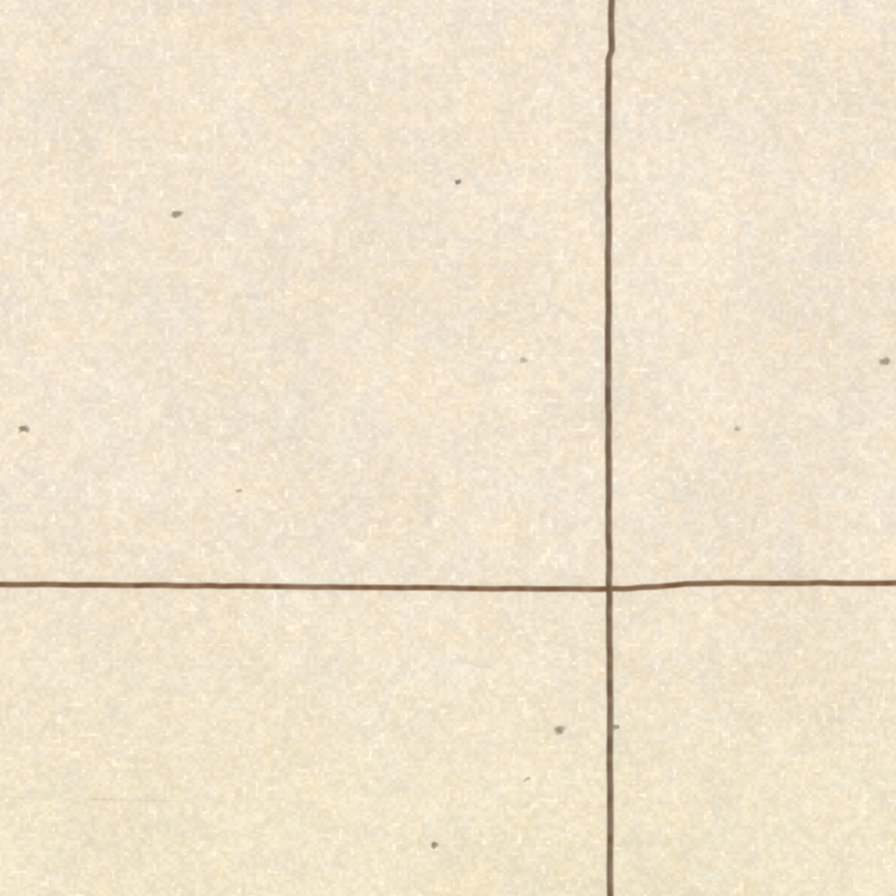
This texture is drawn by a WebGL 1 fragment shader. Its source:

```glsl
precision highp float;
// Aged cream paper ruled with one upright and one level brown ink line.
// The lines are distance bands with a slight hand wobble; layered value
// noise gives the grain, and a jittered cell grid scatters the specks.

uniform vec2 u_resolution;

const vec3 PAPER_TOP = vec3(0.950, 0.897, 0.815);
const vec3 PAPER_LOW = vec3(0.945, 0.899, 0.790);
const vec3 INK_UPRIGHT = vec3(0.44, 0.35, 0.27);
const vec3 INK_LEVEL = vec3(0.44, 0.31, 0.21);
const vec3 SPECK_COLOR = vec3(0.47, 0.42, 0.35);
const vec3 HALO_COLOR = vec3(0.80, 0.79, 0.73);

const float UPRIGHT_X = 0.6790;
const float LEVEL_Y = 0.3475;
const float HALF_WIDTH = 0.0033;
const float EDGE_SOFTNESS = 0.0020;
const float HALO_REACH = 0.006;
const float HALO_STRENGTH = 0.22;
const float GRAIN_CELLS = 250.0;
const float GRAIN_AMOUNT = 0.055;
const float TINT_AMOUNT = 0.030;
const float MOTTLE_AMOUNT = 0.022;
const float SPECK_CELLS = 6.0;
const float SPECK_CHANCE = 0.36;

float hash(vec2 p) {
  vec3 q = fract(vec3(p.xyx) * 0.1031);
  q += dot(q, q.yzx + 33.33);
  return fract((q.x + q.y) * q.z);
}

float noise(vec2 p) {
  vec2 cell = floor(p);
  vec2 f = fract(p);
  f = f * f * (3.0 - 2.0 * f);
  float low = mix(hash(cell), hash(cell + vec2(1.0, 0.0)), f.x);
  float high = mix(hash(cell + vec2(0.0, 1.0)), hash(cell + 1.0), f.x);
  return mix(low, high, f.y);
}

// Centred noise: mean zero, range about -0.5 to 0.5
float ripple(vec2 p) {
  return noise(p) - 0.5;
}

float band(float dist, float halfWidth, float pixel) {
  float soft = max(EDGE_SOFTNESS, 0.75 * pixel);
  return 1.0 - smoothstep(halfWidth - soft, halfWidth + soft, dist);
}

// Hand-ruled paths: a small jog near the top, a kink at the crossing
float uprightPath(float y) {
  return UPRIGHT_X + 0.0035 * smoothstep(0.932, 0.946, y)
    + 0.0020 * (1.0 - smoothstep(0.1, 0.6, y)) + 0.0008 * ripple(vec2(y * 60.0, 3.0));
}

float levelPath(float x) {
  return LEVEL_Y - 0.0048 * smoothstep(0.0, UPRIGHT_X, x)
    + 0.0065 * smoothstep(UPRIGHT_X, 0.80, x) + 0.0008 * ripple(vec2(x * 60.0, 9.0));
}

vec3 paper(vec2 uv) {
  vec3 color = mix(PAPER_LOW, PAPER_TOP, smoothstep(0.0, 0.45, uv.y));
  vec2 g = uv * GRAIN_CELLS;
  float grain = ripple(g) + 0.6 * ripple(g * 0.47 + 17.0);
  float mottle = ripple(uv * 9.0 + 5.0) + 0.7 * ripple(uv * 31.0 + 41.0);
  float warmth = ripple(g * 0.36 + 73.0) + 0.5 * ripple(uv * 24.0 + 29.0);
  color += GRAIN_AMOUNT * grain + MOTTLE_AMOUNT * mottle;
  color += TINT_AMOUNT * warmth * vec3(0.6, -0.1, -1.0);
  // Sparse pale fibres
  color += 0.05 * smoothstep(0.82, 0.98, noise(g * 0.6 + 111.0));
  return color;
}

// Small flecks of dirt with ragged edges, one at most per jittered cell
float specks(vec2 uv, float pixel) {
  float cover = 0.0;
  vec2 home = floor(uv * SPECK_CELLS);
  vec2 ragged = uv + 0.004 * vec2(ripple(uv * 190.0), ripple(uv * 190.0 + 50.0));
  for (int j = -1; j <= 1; j++) {
    for (int i = -1; i <= 1; i++) {
      vec2 cell = home + vec2(float(i), float(j));
      vec2 center = (cell + vec2(hash(cell + 12.0), hash(cell + 47.0))) / SPECK_CELLS;
      float size = mix(0.0025, 0.0065, pow(hash(cell + 83.0), 2.0));
      float dist = length((ragged - center) * vec2(0.8, 1.1));
      float present = step(hash(cell + 131.0), SPECK_CHANCE);
      float fade = mix(0.3, 0.8, hash(cell + 61.0));
      cover = max(cover, present * fade * (1.0 - smoothstep(0.2 * size, size + pixel, dist)));
    }
  }
  return cover;
}

void main() {
  vec2 uv = gl_FragCoord.xy / u_resolution;
  float pixel = 1.0 / min(u_resolution.x, u_resolution.y);
  vec3 color = paper(uv);
  color = mix(color, SPECK_COLOR, specks(uv, pixel));

  // Faint level scuff near the lower left
  float scuff = band(abs(uv.y - 0.110 + 0.02 * uv.x), 0.0012, pixel);
  color -= 0.07 * scuff * (1.0 - smoothstep(0.12, 0.30, uv.x)) * noise(uv * 45.0);

  // Ink lines with a cool halo and uneven density
  float side = uv.x - uprightPath(uv.y);
  float upright = abs(side);
  float level = abs(uv.y - levelPath(uv.x));
  color = mix(color, HALO_COLOR, HALO_STRENGTH * exp(-min(upright, level) / HALO_REACH));
  float density = 0.84 + 0.22 * ripple(uv * 110.0);
  vec3 uprightInk = INK_UPRIGHT + vec3(0.08, 0.10, 0.11) * smoothstep(-0.001, 0.004, side);
  color = mix(color, INK_LEVEL, density * band(level, HALF_WIDTH - 0.0003, pixel));
  color = mix(color, uprightInk, (density + 0.06) * band(upright, HALF_WIDTH + 0.0002, pixel));
  gl_FragColor = vec4(clamp(color, 0.0, 1.0), 1.0);
}
```
